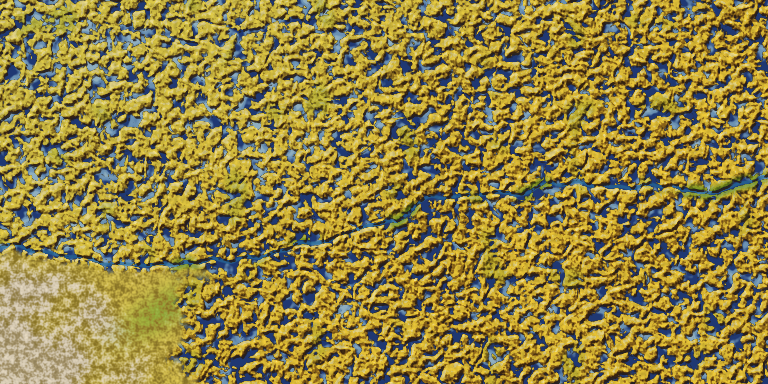
Write a Shadertoy shader that draws this texture.

```glsl
// Aerial view of a golden marsh: grassy clumps over blue pools, a winding creek and a sandy corner.

vec2 gradientAt(vec2 cell) {
    float angle = 6.2832 * fract(sin(dot(cell, vec2(127.1, 311.7))) * 43758.55);
    return vec2(cos(angle), sin(angle));
}

// Gradient noise, roughly -0.7 to 0.7
float noise(vec2 p) {
    vec2 i = floor(p), f = p - i;
    vec2 u = f * f * f * (f * (f * 6.0 - 15.0) + 10.0);
    vec2 e = vec2(0.0, 1.0);
    float low = mix(dot(gradientAt(i), f), dot(gradientAt(i + e.yx), f - e.yx), u.x);
    float high = mix(dot(gradientAt(i + e.xy), f - e.xy), dot(gradientAt(i + 1.0), f - 1.0), u.x);
    return mix(low, high, u.y);
}

// Signed height above the main creek
float creekOffset(vec2 p) {
    float course = 0.315 + 0.205 * smoothstep(0.5, 1.42, p.x)
                 + 0.05 * (1.0 - smoothstep(0.0, 0.36, p.x));
    return p.y - course - 0.03 * noise(vec2(p.x * 6.0, 3.5)) - 0.022 * noise(vec2(p.x * 19.0, 8.5));
}

// Dry ground in the lower left corner, below the creek
float meadowMask(vec2 p) {
    float edge = p.x + 0.12 * noise(p * 9.0) + 0.05 * noise(p * 30.0);
    return smoothstep(0.008, 0.03, -creekOffset(p)) * (1.0 - smoothstep(0.45, 0.51, edge));
}

// Ground height: positive is vegetation, negative is water
float ground(vec2 p) {
    vec2 q = p + 0.010 * vec2(noise(p * 27.0), noise(p * 27.0 + 40.0));
    vec2 along = vec2(0.85 * q.x + 0.53 * q.y, 0.85 * q.y - 0.53 * q.x);
    float h = 0.22 + 0.9 * noise(along * vec2(34.0, 41.0)) + 0.3 * noise(q * 17.0 + 23.0);
    h += 0.5 * noise(q * 66.0) + 0.3 * noise(q * 125.0) + 0.16 * noise(q * 5.0 + 9.0);
    // Narrow winding channels between the clumps
    float channel = abs(noise(along * vec2(15.0, 19.0) + 70.0));
    h -= 0.28 * (1.0 - smoothstep(0.02, 0.12, channel));
    h -= 0.65 * (1.0 - smoothstep(0.001, 0.008, abs(creekOffset(p))));
    return h;
}

void mainImage(out vec4 fragColor, in vec2 fragCoord) {
    vec2 p = fragCoord / iResolution.y;
    vec2 toLight = vec2(-0.5, 0.86);
    float h = ground(p);
    float uphill = ground(p + toLight * 0.008);
    float fine = noise(p * 170.0);
    float broad = noise(p * 4.0 + 30.0);
    float creek = abs(creekOffset(p));
    float lowerRight = smoothstep(0.2, 1.6, p.x * 0.7 + 1.0 - p.y);

    // Pools: navy depths, paler reflections towards the upper left
    float sky = 0.12 + noise(p * 23.0 + 60.0) + 0.5 * noise(p * 60.0) + 0.25 * broad - 0.22 * lowerRight;
    vec3 water = mix(vec3(0.12, 0.22, 0.45), vec3(0.42, 0.57, 0.70), smoothstep(-0.10, 0.22, sky));
    water = mix(water, vec3(0.62, 0.73, 0.77), 0.7 * smoothstep(0.28, 0.5, sky));
    float creekWater = 1.0 - smoothstep(0.002, 0.007, creek);
    water = mix(water, vec3(0.15, 0.42, 0.60), 0.7 * creekWater);
    float shadow = max(smoothstep(0.0, 0.28, uphill), 0.8 * smoothstep(-0.13, -0.01, h));
    water = mix(water, vec3(0.15, 0.11, 0.09), 0.9 * shadow);

    // Clumps: sunlit gold, brown shaded flanks, pale tips
    float light = (h - uphill) * 0.9 + 0.35 * fine + 0.3 * h + 0.12 * broad - 0.08 * lowerRight;
    vec3 gold = mix(vec3(0.80, 0.73, 0.26), vec3(0.85, 0.72, 0.20), lowerRight);
    vec3 brown = mix(vec3(0.54, 0.45, 0.14), vec3(0.54, 0.39, 0.10), lowerRight);
    vec3 land = mix(brown, gold, smoothstep(-0.15, 0.12, light));
    land = mix(vec3(0.22, 0.14, 0.06), land, smoothstep(-0.46, -0.16, light));
    land = mix(land, vec3(0.85, 0.80, 0.54), 0.85 * smoothstep(0.32, 0.58, light));
    land *= 1.0 + 0.2 * noise(p * 95.0 + 12.0);

    // Green growth on the creek banks and in scattered patches
    float bank = (1.0 - smoothstep(0.006, 0.03, creek)) * smoothstep(-0.05, 0.25, noise(p * 7.0 + 5.0));
    float moss = smoothstep(0.28, 0.5, noise(p * 9.0 + 80.0));
    land = mix(land, vec3(0.28, 0.50, 0.10), 0.6 * max(bank, 0.3 * moss));

    float edge = clamp(fwidth(h) * 0.6, 0.01, 0.12);
    vec3 color = mix(water, land, smoothstep(-edge, edge, h));

    // Meadow: olive grass thinning into pale sand
    float grain = 0.6 * noise(p * 38.0) + 0.6 * noise(p * 80.0) + 0.5 * fine;
    vec3 meadow = mix(vec3(0.60, 0.51, 0.17), vec3(0.77, 0.69, 0.28), smoothstep(-0.5, 0.3, grain));
    float bare = 0.25 - length((p - vec2(0.03, 0.06)) * vec2(1.0, 1.15)) + 0.25 * noise(p * 10.0);
    vec3 sand = mix(vec3(0.66, 0.59, 0.44), vec3(0.79, 0.75, 0.70), smoothstep(-0.3, 0.3, grain));
    meadow = mix(meadow, sand, 0.9 * smoothstep(-0.12, 0.16, bare + 0.25 * grain));
    vec2 lush = (p - vec2(0.42, 0.19)) * mat2(0.85, 0.53, -0.53, 0.85);
    float green = exp(-dot(lush * vec2(9.0, 22.0), lush * vec2(9.0, 22.0)));
    meadow = mix(meadow, vec3(0.45, 0.60, 0.17), 0.7 * green * smoothstep(-0.3, 0.3, grain + 0.1));
    meadow *= 1.0 + 0.2 * grain;
    color = mix(color, meadow, meadowMask(p));

    fragColor = vec4(clamp(color, 0.0, 1.0), 1.0);
}
```
